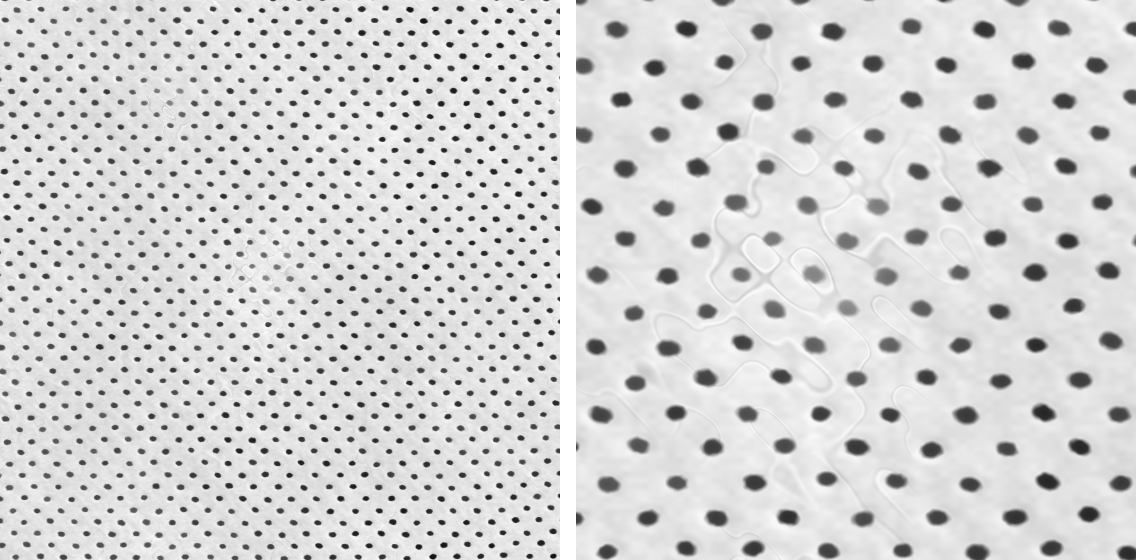
Left, the full canvas; right, a detail of the centre.
Give the GLSL for this pattern, as a WebGL 1 fragment shader.

```glsl
precision highp float;
// Pale crinkled paper perforated with a staggered grid of soft, uneven dark dots.

uniform vec2 u_resolution;

float hash(vec2 p) {
  return fract(sin(dot(p, vec2(127.1, 311.7))) * 43758.5453);
}

float noise(vec2 p) {
  vec2 i = floor(p), f = fract(p);
  f = f * f * (3.0 - 2.0 * f);
  return mix(mix(hash(i), hash(i + vec2(1.0, 0.0)), f.x),
             mix(hash(i + vec2(0.0, 1.0)), hash(i + 1.0), f.x), f.y);
}

float fbm(vec2 p) {
  float sum = 0.0, amp = 0.5;
  for (int i = 0; i < 4; i++) {
    sum += amp * noise(p);
    p = p * 2.1 + 17.3;
    amp *= 0.5;
  }
  return sum;
}

// Rubbed patches: two fixed areas broken up by noise, from 0 to 1.
float wearAt(vec2 p) {
  float patches = exp(-dot(p - vec2(0.48, 0.52), p - vec2(0.48, 0.52)) * 220.0)
                + exp(-dot(p - vec2(0.30, 0.83), p - vec2(0.30, 0.83)) * 400.0);
  return clamp(patches * (0.5 + noise(p * 30.0)), 0.0, 1.0);
}

// Light sheet with broad mottling, diagonal crinkles and fine grain.
float paper(vec2 p, float wear) {
  vec2 diagonal = vec2(p.x - p.y, p.x + p.y);
  float shade = 0.897 + 0.09 * (fbm(p * 4.5 + 3.0) - 0.47);
  shade += 0.05 * (noise(diagonal * vec2(40.0, 90.0)) - 0.5);
  shade += 0.045 * (noise(p * vec2(190.0, 260.0)) - 0.5);
  float fold = noise(diagonal * vec2(28.0, 50.0) + 9.0) - 0.5;
  float creased = smoothstep(0.5, 0.75, noise(p * 16.0 + 40.0)) * 0.5 + wear;
  shade -= 0.07 * creased * smoothstep(0.05, 0.0, abs(fold));
  shade += 0.06 * creased * smoothstep(0.05, 0.0, abs(fold - 0.07));
  return shade;
}

void main() {
  vec2 p = gl_FragCoord.xy / u_resolution;
  float wear = wearAt(p);
  float shade = paper(p, wear);

  // Sheared grid, gently warped as if the sheet were stretched.
  vec2 count = vec2(22.8, 24.0);
  vec2 warp = vec2(noise(p * 4.0), noise(p * 4.0 + 31.0)) - 0.5;
  vec2 q = p - vec2(0.5225, 0.4635) + 0.007 * warp;
  q.x += 0.06 * q.y;
  vec2 grid = q * count;

  // Two interleaved sets of dots make the stagger.
  for (int k = 0; k < 2; k++) {
    float offset = 0.5 * float(k);
    vec2 id = floor(grid - offset + 0.5) + offset;
    vec2 jitter = vec2(hash(id + 5.1), hash(id + 8.7)) - 0.5;
    vec2 d = (grid - id - 0.09 * jitter) / count;

    // Slightly tilted ellipse with a ragged edge.
    float tilt = 0.5 * (hash(id + 2.3) - 0.6);
    d = mat2(cos(tilt), -sin(tilt), sin(tilt), cos(tilt)) * d;
    float size = 0.92 + 0.18 * hash(id + 13.9);
    vec2 e = d / (vec2(0.0062, 0.0046) * size);
    float r = length(e) + 0.22 * (noise(p * 330.0) - 0.5);

    // Raised rim: pale on the lower left, a faint smudge on the right.
    float rim = exp(-3.0 * (length(e) - 1.45) * (length(e) - 1.45));
    float side = dot(e, vec2(-0.8, -0.6)) / (length(e) + 0.3);
    shade += rim * side * (0.02 + 0.05 * hash(id + 21.0));

    // Ink is darker towards the right and varies from dot to dot.
    float tone = 0.27 - 0.11 * smoothstep(0.2, 0.75, p.x)
               + 0.16 * (noise(p * 5.0 + 60.0) - 0.5)
               + 0.12 * (hash(id + 33.0) - 0.5)
               + 0.25 * wear + 0.07 * min(r * r, 1.0);
    float blur = max(0.33, 0.6 / (0.0046 * u_resolution.y));
    float cover = 1.0 - smoothstep(1.0 - blur, 1.0 + blur, r);
    shade = mix(shade, max(tone, 0.07), cover);
  }

  gl_FragColor = vec4(vec3(clamp(shade, 0.0, 0.97)), 1.0);
}
```
